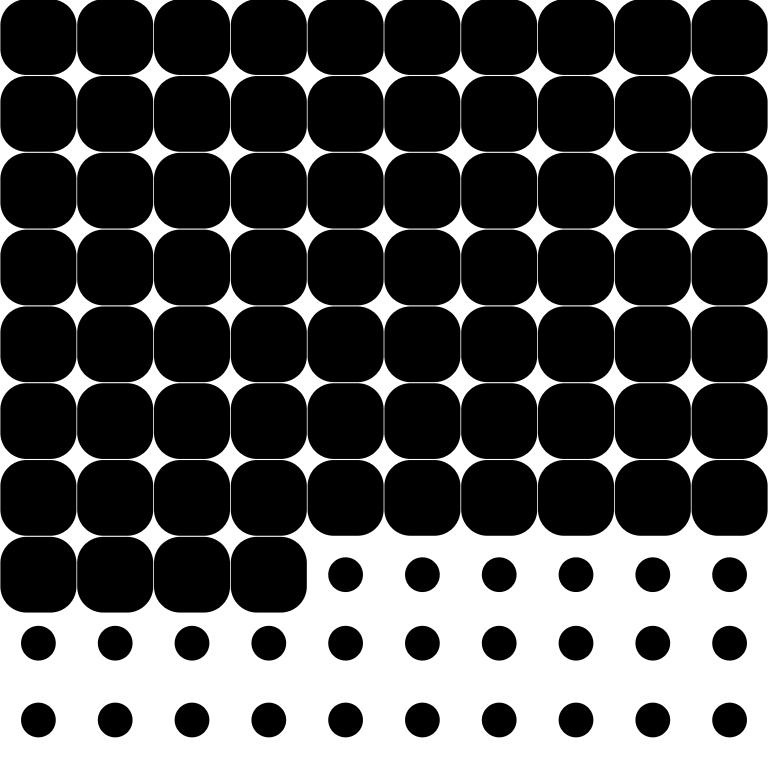
Give the GLSL for this pattern, as a WebGL 2 fragment shader.

```glsl
#version 300 es
precision highp float;
// Ten by ten grid: 74 rounded black tiles, then small round dots, on white.

uniform vec2 u_resolution;
out vec4 fragColor;

const float CELLS = 10.0;
const float TILE_COUNT = 74.0;
const vec2 TILE_HALF = vec2(0.0495, 0.0493);
const float TILE_RADIUS = 0.034;
const float DOT_RADIUS = 0.0226;
const float GRID_LIFT = 0.0017;
const float DOT_ROW_LIFT = 0.0108;
const vec3 PAPER = vec3(1.0);
const vec3 INK = vec3(0.0);

float roundedBox(vec2 p, vec2 halfSize, float radius) {
    vec2 q = abs(p) - halfSize + radius;
    return length(max(q, 0.0)) + min(max(q.x, q.y), 0.0) - radius;
}

float circle(vec2 p, float radius) {
    return length(p) - radius;
}

float coverage(float dist, float pixel) {
    return clamp(0.5 - dist / pixel, 0.0, 1.0);
}

// Cells are numbered in reading order, starting at the top left.
float cellDistance(vec2 p, vec2 cell) {
    vec2 center = (cell + 0.5) / CELLS - vec2(0.0, GRID_LIFT);
    if (cell.y * CELLS + cell.x < TILE_COUNT) {
        return roundedBox(p - center, TILE_HALF, TILE_RADIUS);
    }
    // The rows made only of dots sit slightly higher.
    center.y -= DOT_ROW_LIFT * step(ceil(TILE_COUNT / CELLS), cell.y);
    return circle(p - center, DOT_RADIUS);
}

// Adding neighbouring coverage keeps the hairline gaps smooth.
float gridInk(vec2 p, float pixel) {
    vec2 home = floor(p * CELLS);
    float ink = 0.0;
    for (int j = -1; j <= 1; j++) {
        for (int i = -1; i <= 1; i++) {
            vec2 cell = home + vec2(i, j);
            bool inside = all(greaterThanEqual(cell, vec2(0.0)))
                       && all(lessThan(cell, vec2(CELLS)));
            if (inside) ink += coverage(cellDistance(p, cell), pixel);
        }
    }
    return min(ink, 1.0);
}

void main() {
    vec2 uv = gl_FragCoord.xy / u_resolution;
    vec2 p = vec2(uv.x, 1.0 - uv.y);
    float pixel = 1.0 / min(u_resolution.x, u_resolution.y);
    fragColor = vec4(mix(PAPER, INK, gridInk(p, pixel)), 1.0);
}
```
